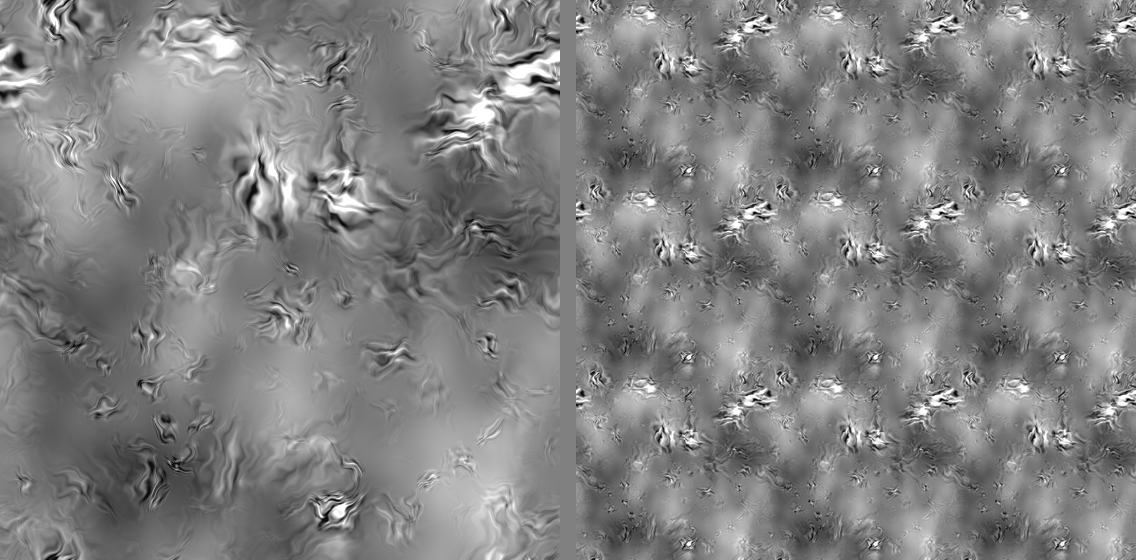
Left, the tile; right, the same tile 3 across and 3 down.
Reproduce this texture procedurally as a WebGL 2 fragment shader.

```glsl
#version 300 es
precision highp float;
// Seamless grey haze with scattered patches of fine, crumpled creases.

uniform vec2 u_resolution;
out vec4 outColor;

const float TAU = 6.2831853;
const float MID_GREY = 0.49;

// Haze: whole repeats per tile and contrast of each octave
const vec2 HAZE_WIDE = vec2(3.0, 3.0);
const vec2 HAZE_TALL = vec2(7.0, 4.0);
const vec2 HAZE_SMALL = vec2(13.0, 10.0);
const vec3 HAZE_GAIN = vec3(0.30, 0.21, 0.10);

// Creases: patches per tile, creases per patch and contrast, coarse to fine
const vec3 PATCH_CELLS = vec3(6.0, 12.0, 22.0);
const vec3 CREASE_DENSITY = vec3(9.0, 8.5, 7.5);
const vec3 CREASE_GAIN = vec3(1.45, 1.05, 0.60);
const float CREASE_STRETCH = 0.32;
const float PATCH_GLOW = 0.17;
const float WARP_COARSE = 0.030;
const float WARP_FINE = 0.010;

uint mixBits(uint n) {
  n = (n ^ (n >> 16)) * 0x7feb352du;
  n = (n ^ (n >> 15)) * 0x846ca68bu;
  return n ^ (n >> 16);
}

float hash(vec2 cell, uint seed) {
  uint n = mixBits(uint(cell.x) + mixBits(uint(cell.y) + mixBits(seed)));
  return float(n >> 8) / 16777216.0;
}

float cornerSlope(vec2 cell, vec2 offset, vec2 period, uint seed) {
  float angle = TAU * hash(mod(cell, period), seed);
  return dot(vec2(cos(angle), sin(angle)), offset);
}

// Gradient noise that wraps after a whole number of cells
float noise(vec2 p, vec2 period, uint seed) {
  vec2 cell = floor(p);
  vec2 f = p - cell;
  vec2 w = f * f * f * (f * (f * 6.0 - 15.0) + 10.0);
  vec2 e = vec2(1.0, 0.0);
  float a = cornerSlope(cell, f, period, seed);
  float b = cornerSlope(cell + e.xy, f - e.xy, period, seed);
  float c = cornerSlope(cell + e.yx, f - e.yx, period, seed);
  float d = cornerSlope(cell + e.xx, f - e.xx, period, seed);
  return mix(mix(a, b, w.x), mix(c, d, w.x), w.y);
}

float tileNoise(vec2 uv, vec2 repeats, uint seed) {
  return noise(uv * repeats, repeats, seed);
}

vec2 tileWarp(vec2 uv, float repeats, uint seed) {
  return vec2(tileNoise(uv, vec2(repeats), seed),
              tileNoise(uv, vec2(repeats), seed + 1u));
}

// Round patches of directional creases; x = creases, y = soft glow
vec2 creasePatches(vec2 uv, float cells, float density, uint seed) {
  vec2 p = uv * cells;
  vec2 home = floor(p);
  vec2 total = vec2(0.0);
  for (int y = -1; y <= 1; y++) {
    for (int x = -1; x <= 1; x++) {
      vec2 cell = home + vec2(x, y);
      vec2 id = mod(cell, cells);
      vec2 center = cell + vec2(hash(id, seed), hash(id, seed + 1u));
      vec2 d = p - center;
      float angle = TAU * hash(id, seed + 2u);
      float strength = pow(hash(id, seed + 3u), 4.0);
      float c = cos(angle), s = sin(angle);
      vec2 local = vec2(c * d.x + s * d.y, c * d.y - s * d.x);
      float fade = max(0.0, 1.0 - dot(local * local, vec2(2.4, 1.1)));
      float envelope = strength * fade * fade * fade;
      if (envelope > 0.0) {
        vec2 q = local * density * vec2(1.0, CREASE_STRETCH) + 64.0 * id;
        float crease = noise(q, vec2(4096.0), seed + 4u);
        crease += 0.45 * noise(q * 2.0, vec2(4096.0), seed + 5u);
        total += envelope * vec2(crease + 0.9 * crease * abs(crease), 1.0);
      }
    }
  }
  return total;
}

void main() {
  vec2 uv = gl_FragCoord.xy / u_resolution;

  // Broad soft light and dark
  float grey = MID_GREY + dot(HAZE_GAIN, vec3(
    tileNoise(uv, HAZE_WIDE, 11u),
    tileNoise(uv, HAZE_TALL, 12u),
    tileNoise(uv, HAZE_SMALL, 13u)));

  // Bent coordinates make the creases curl
  vec2 bent = uv + WARP_COARSE * tileWarp(uv, 17.0, 21u);
  bent += WARP_FINE * tileWarp(uv, 46.0, 23u);

  // Creases gather in some regions and leave others calm
  float activity = smoothstep(-0.35, 0.30, tileNoise(uv, vec2(5.0), 31u));
  activity = mix(0.25, 1.2, activity);
  for (int i = 0; i < 3; i++) {
    vec2 patches = creasePatches(bent, PATCH_CELLS[i], CREASE_DENSITY[i],
                                 uint(100 + 20 * i));
    grey += activity * CREASE_GAIN[i] * patches.x;
    if (i == 0) grey += PATCH_GLOW * activity * patches.y;
  }

  outColor = vec4(vec3(clamp(grey, 0.05, 1.0)), 1.0);
}
```
